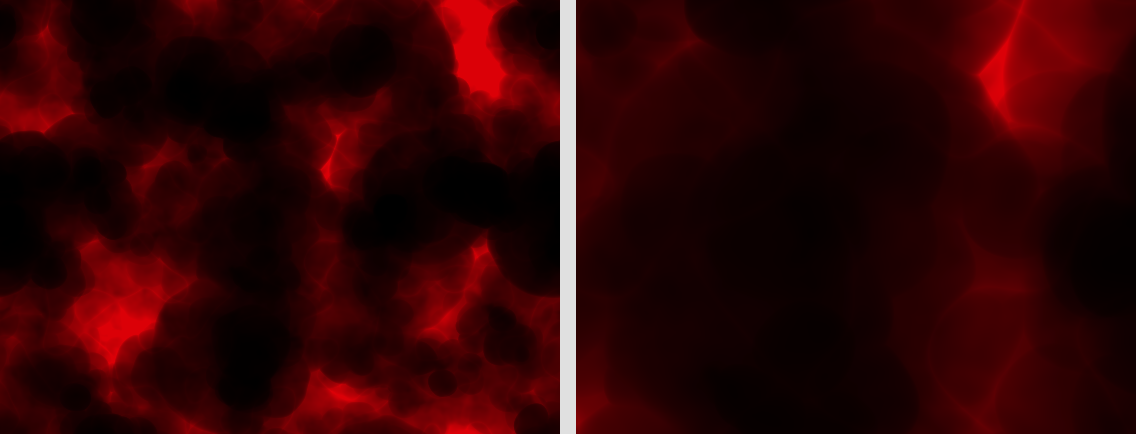
Left: the whole. Right: its middle third, enlarged.
Reproduce this texture procedurally as a WebGL 2 fragment shader.

```glsl
#version 300 es
precision highp float;

uniform vec2 u_resolution;
out vec4 fragColor;

const float TAU = 6.2831853;
const vec2 CLOUD_PERIOD = vec2(5.0, 4.0);

// Two random values in 0..1 for a lattice cell
vec2 hash2(vec2 cell, float salt) {
    uvec3 q = uvec3(ivec3(cell, salt)) * uvec3(1597u, 7919u, 3571u);
    uint h = (q.x ^ (q.y << 7) ^ (q.z << 15)) * 747796405u + 91193u;
    h = ((h >> 15) ^ h) * 277803737u;
    h = ((h >> 13) ^ h) * 668265u;
    h ^= h >> 16;
    return vec2(h & 65535u, h >> 16) / 65535.0;
}

float slope(vec2 cell, vec2 offset, vec2 period, float salt) {
    float angle = TAU * hash2(mod(cell, period), salt).x;
    return dot(vec2(cos(angle), sin(angle)), offset);
}

// Gradient noise that wraps after a whole number of cells
float gradientNoise(vec2 p, vec2 period, float salt) {
    vec2 cell = floor(p);
    vec2 f = p - cell;
    vec2 w = f * f * f * (f * (f * 6.0 - 15.0) + 10.0);
    vec2 ex = vec2(1.0, 0.0);
    vec2 ey = vec2(0.0, 1.0);
    float low = mix(slope(cell, f, period, salt),
                    slope(cell + ex, f - ex, period, salt), w.x);
    float high = mix(slope(cell + ey, f - ey, period, salt),
                     slope(cell + 1.0, f - 1.0, period, salt), w.x);
    return mix(low, high, w.y);
}

// Layered noise, scaled to a spread of about one
float clouds(vec2 uv, int octaves) {
    float sum = 0.0;
    float gain = 1.0;
    vec2 period = CLOUD_PERIOD;
    for (int i = 0; i < octaves; i++) {
        float salt = float(i) + 1.0;
        sum += gain * gradientNoise(uv * period + 0.37 * salt, period, salt);
        period *= 2.0;
        gain *= 0.5;
    }
    return sum / 0.24;
}

// Scattered domes with steep rims cut down into a ceiling of smoke
float lobes(vec2 uv, vec2 count, float roughness, float salt, float ceiling) {
    vec2 p = uv * count;
    vec2 base = floor(p - 0.5);
    float lowest = ceiling;
    for (int y = -1; y <= 2; y++) {
        for (int x = -1; x <= 2; x++) {
            vec2 cell = base + vec2(x, y);
            vec2 wrapped = mod(cell, count);
            vec2 centre = cell + hash2(wrapped, salt);
            vec2 chance = hash2(wrapped, salt + 1.0);
            float radius = mix(0.5, 1.0, chance.x);
            vec2 d = (p - centre) / radius;
            float d2 = dot(d, d);
            if (d2 > 1.6) continue;
            float rim = 0.5 * d2 + pow(d2, 12.0);
            float height = clouds(centre / count, 2) + roughness * (chance.y - 0.5);
            lowest = min(lowest, height + rim);
        }
    }
    return lowest;
}

// Slight wrapping distortion that makes the lobes irregular
vec2 distort(vec2 uv, vec2 period, float amount) {
    vec2 p = uv * period;
    return uv + amount * vec2(gradientNoise(p, period, 11.0),
                              gradientNoise(p, period, 12.0));
}

vec3 ember(float heat) {
    float red = clamp(0.16 * exp(0.74 * heat) - 0.03, 0.0, 0.86);
    return red * vec3(1.0, 0.0, 0.032);
}

void main() {
    vec2 uv = gl_FragCoord.xy / u_resolution;
    vec2 bent = distort(uv, vec2(18.0, 14.0), 0.011);
    float smoke = clouds(bent, 5);

    // Large, medium and small lobes eat into the same bright smoke
    float surface = lobes(bent, vec2(7.0, 5.0), 0.5, 21.0, smoke + 0.5);
    surface = lobes(bent, vec2(13.0, 10.0), 0.8, 31.0, surface);
    surface = lobes(bent, vec2(27.0, 21.0), 1.1, 41.0, surface);

    // Fainter lobes seen through the smoke
    float faint = lobes(bent, vec2(19.0, 15.0), 0.8, 61.0, smoke + 0.4);
    float heat = 0.55 + 0.3 * smoke + 0.7 * surface + 0.25 * faint;

    // Thin glowing veins
    vec2 veinPeriod = vec2(12.0, 9.0);
    float vein = abs(gradientNoise(bent * veinPeriod, veinPeriod, 51.0));
    heat += 0.2 * exp(-vein * 24.0) - 0.04;

    fragColor = vec4(ember(heat), 1.0);
}
```
